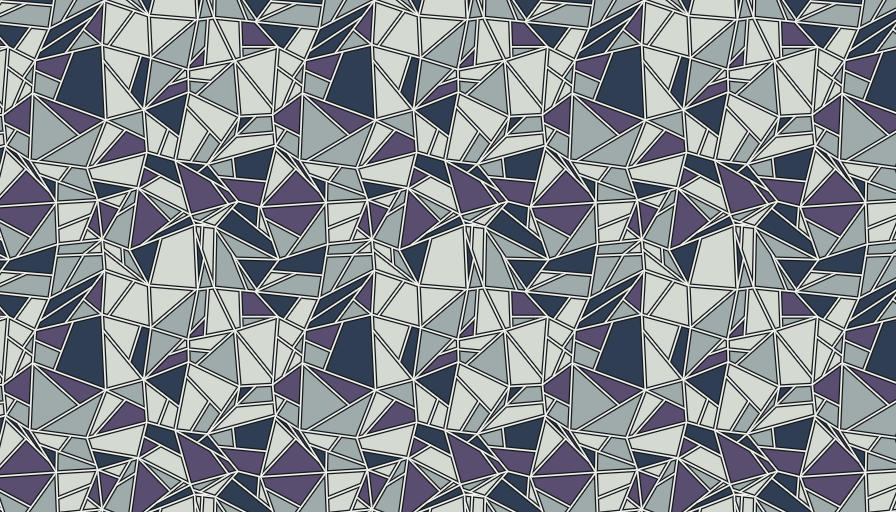
Reproduce this pattern procedurally as a Shadertoy shader.

```glsl
// Repeating mosaic of angular shards with white joints and dark outlines.

#define TILE 0.527         // side of the repeating tile, in canvas heights
#define GRID 6.0           // quads along one tile side
#define JITTER 0.80        // corner displacement, in quads
#define SPLIT 0.55         // chance that a half is cut again
#define JOINT 0.0017       // half width of the white joint
#define OUTLINE 0.0042     // outer reach of the dark outline
#define LIGHT vec3(0.83, 0.85, 0.82)
#define GREY vec3(0.625, 0.67, 0.67)
#define NAVY vec3(0.185, 0.245, 0.32)
#define PURPLE vec3(0.35, 0.305, 0.435)
#define INK vec3(0.09, 0.10, 0.11)
#define WHITE vec3(0.93, 0.94, 0.92)

float hash(vec2 p, float seed) {
    return fract(sin(dot(p, vec2(127.1, 311.7)) + seed * 74.7) * 43758.5453);
}

// Lattice corner, displaced at random and periodic over the tile
vec2 corner(vec2 id) {
    vec2 w = mod(id, GRID);
    return id + JITTER * (vec2(hash(w, 1.0), hash(w, 2.0)) - 0.5);
}

void quadCorners(vec2 id, out vec2 q[4]) {
    q[0] = corner(id);
    q[1] = corner(id + vec2(1, 0));
    q[2] = corner(id + vec2(1, 1));
    q[3] = corner(id + vec2(0, 1));
}

// Signed distance to a quad, negative inside
float quadDistance(vec2 p, vec2 q[4]) {
    float d = dot(p - q[0], p - q[0]), s = 1.0;
    for (int i = 0; i < 4; i++) {
        vec2 a = q[i], e = q[(i + 3) % 4] - a, w = p - a;
        vec2 r = w - e * clamp(dot(w, e) / dot(e, e), 0.0, 1.0);
        d = min(d, dot(r, r));
        bvec3 c = bvec3(p.y >= a.y, p.y < a.y + e.y, e.x * w.y > e.y * w.x);
        if (all(c) || all(not(c))) s = -s;
    }
    return s * sqrt(d);
}

// Signed distance to the line from a to b, positive on its left
float lineDistance(vec2 p, vec2 a, vec2 b) {
    vec2 e = normalize(b - a), w = p - a;
    return e.x * w.y - e.y * w.x;
}

// Returns the distance to the nearest shard edge and a shard colour hash
vec2 shard(vec2 p) {
    // Find the quad that holds the point
    vec2 base = floor(p), id = base;
    vec2 q[4];
    float inside = 1e3;
    for (int j = -1; j <= 1; j++)
    for (int i = -1; i <= 1; i++) {
        vec2 candidate = base + vec2(i, j);
        quadCorners(candidate, q);
        float d = quadDistance(p, q);
        if (d < inside) { inside = d; id = candidate; }
    }
    quadCorners(id, q);
    vec2 key = mod(id, GRID);
    float edge = abs(inside);

    // First cut: from near a random corner to the opposite side
    int k = int(4.0 * hash(key, 3.0));
    vec2 q0 = q[k], q1 = q[(k + 1) % 4], q2 = q[(k + 2) % 4], q3 = q[(k + 3) % 4];
    float slide = hash(key, 4.0) < 0.5 ? 0.0 : 0.45 * hash(key, 5.0);
    vec2 a = mix(q0, q1, slide);
    vec2 b = mix(q2, q3, 0.55 * hash(key, 6.0));
    float cut = lineDistance(p, a, b);
    edge = min(edge, abs(cut));
    float piece = cut > 0.0 ? 1.0 : 2.0;

    // Second cut: from the first one to the far side of this half
    if (hash(key, 6.0 + piece) < SPLIT) {
        vec2 start = mix(a, b, mix(0.3, 0.7, hash(key, 8.0 + piece)));
        vec2 end = cut > 0.0 ? q3 : mix(q1, q2, hash(key, 11.0));
        float second = lineDistance(p, start, end);
        edge = min(edge, abs(second));
        if (second > 0.0) piece += 2.0;
    }
    return vec2(edge, hash(key, 12.0 + piece));
}

// Coverage of a band reaching out to the given width
float band(float width, float d) {
    return clamp((width - d) * iResolution.y + 0.5, 0.0, 1.0);
}

void mainImage(out vec4 fragColor, in vec2 fragCoord) {
    vec2 uv = fragCoord / iResolution.y;
    float scale = GRID / TILE;
    vec2 s = shard(uv * scale);
    float d = s.x / scale;

    vec3 col = s.y < 0.32 ? LIGHT : s.y < 0.65 ? GREY : s.y < 0.83 ? NAVY : PURPLE;
    col = mix(col, INK, band(OUTLINE, d));
    col = mix(col, WHITE, band(JOINT, d));
    fragColor = vec4(col, 1.0);
}
```
